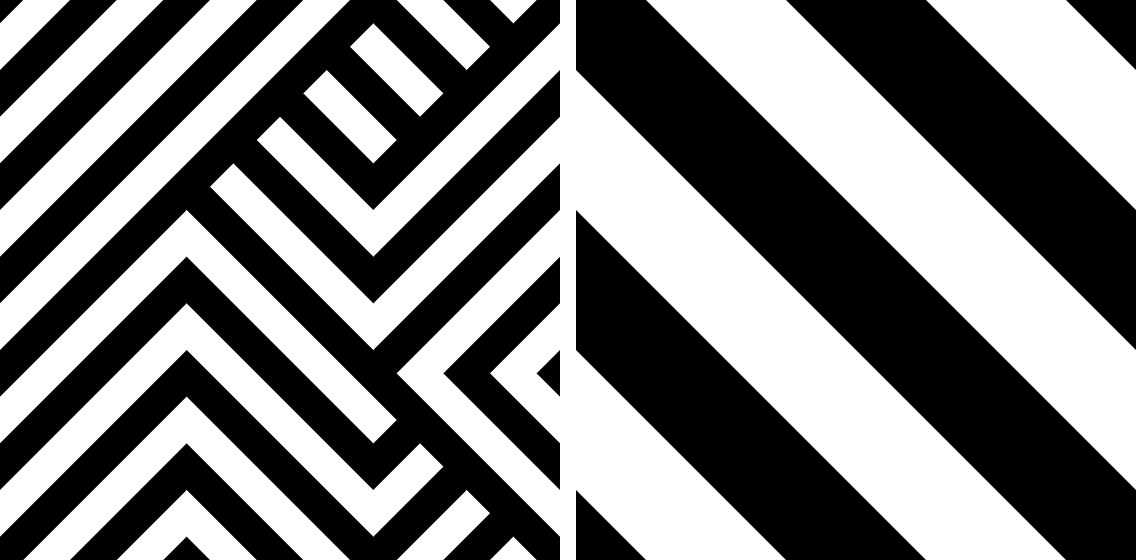
Left: the whole. Right: its middle third, enlarged.
A WebGL 1 fragment shader for this pattern:

```glsl
precision highp float;
// Black and white diagonal stripes on a three by three grid of square tiles, some split along a diagonal.

uniform vec2 u_resolution;

const float TILES = 3.0;        // tiles across and down
const float PERIOD = 0.5;       // stripe repeat along a tile edge
const float HALF_BAR = 0.125;   // half a white bar along a tile edge
const float CUT_GAP = 0.125;    // black margin beside a split diagonal
const vec3 DARK = vec3(0.0);
const vec3 LIGHT = vec3(1.0);

// Stripe direction per tile, top row first: 1 rises to the right, -1 falls
const mat3 SLOPE = mat3(
  1.0,  1.0,  1.0,
  1.0, -1.0,  1.0,
  1.0, -1.0, -1.0);

// Side of the diagonal with crosswise bars: 1 right, -1 left, 0 none
const mat3 CROSS_SIDE = mat3(
  0.0, 1.0, -1.0,
  0.0, 0.0,  0.0,
  0.0, 0.0, -1.0);

vec3 pick(float index) {
  return vec3(equal(vec3(0.0, 1.0, 2.0), vec3(index)));
}

float lookup(mat3 rows, vec2 cell) {
  return dot(pick(cell.x), rows * pick(TILES - 1.0 - cell.y));
}

// Negative inside a white bar
float stripes(float t) {
  return abs(fract(t / PERIOD) - 0.5) * PERIOD - HALF_BAR;
}

float tileDistance(vec2 q, float slope, float crossSide) {
  float across = q.x - slope * q.y;
  float along = q.x + slope * q.y;
  float side = crossSide * across;
  float d = side > 0.0
    ? max(stripes(along), CUT_GAP - side)
    : stripes(across);
  return d * inversesqrt(2.0);  // diagonal sums to true distance
}

void main() {
  float pixel = TILES / min(u_resolution.x, u_resolution.y);
  vec2 p = gl_FragCoord.xy * pixel;
  vec2 cell = mod(floor(p), TILES);
  vec2 q = fract(p) - 0.5;

  float d = tileDistance(q, lookup(SLOPE, cell), lookup(CROSS_SIDE, cell));
  float ink = clamp(0.5 - d / pixel, 0.0, 1.0);
  gl_FragColor = vec4(mix(DARK, LIGHT, ink), 1.0);
}
```
